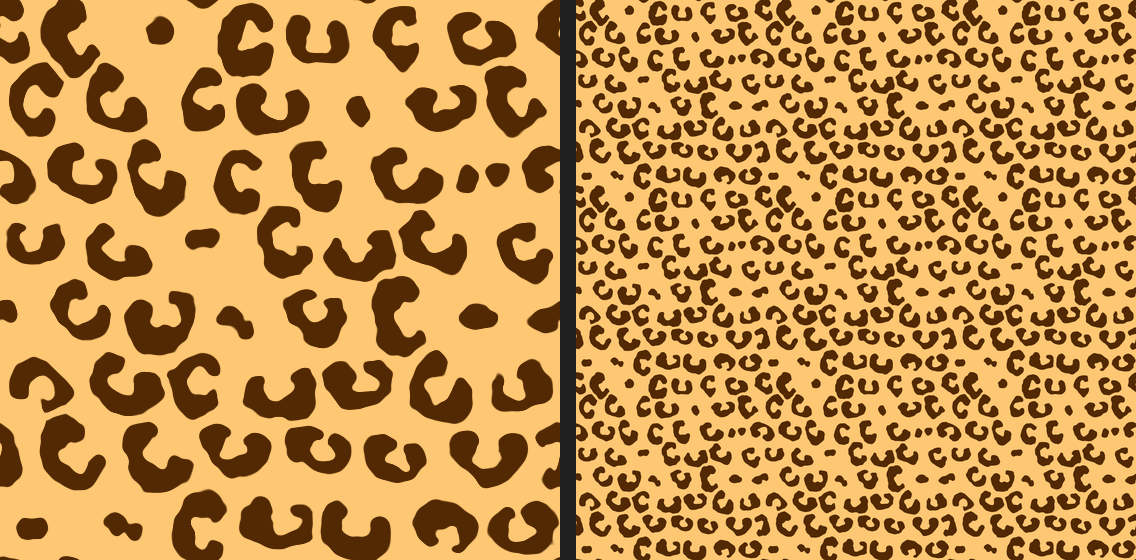
Left, the tile; right, the same tile 3 across and 3 down.
A WebGL 1 fragment shader for this pattern:

```glsl
precision highp float;
uniform vec2 u_resolution;

const vec3 SAND = vec3(0.992, 0.78, 0.45);
const vec3 BROWN = vec3(0.32, 0.16, 0.008);
const vec2 GRID = vec2(7.0, 8.0);         // markings per tile, even row count
const float JITTER = 0.024;               // spread of the marking centres
const float RING_RADIUS = 0.039;          // centre line of a rosette
const float RING_THICKNESS = 0.0172;      // half width of its stroke
const vec2 RING_STRETCH = vec2(0.90, 1.13);
const float SPOT_SHARE = 0.2;             // share of solid markings
const float SPOT_RADIUS = 0.021;
const float TURNED_SHARE = 0.15;          // rosettes opening the other way
const float GAP = 0.014;                  // least distance between markings
const vec2 WOBBLE = vec2(16.0, 0.017);    // repeats, strength
const vec2 RIPPLE = vec2(44.0, 0.0095);
const float EDGE = 0.0013;                // half width of the soft edge
const float PI = 3.14159265;

vec2 hash2(vec2 p) {
  vec3 h = fract(p.xyx * vec3(0.1031, 0.1030, 0.0973));
  h += dot(h, h.yzx + 33.33);
  return fract((h.xx + h.yz) * h.zy);
}

// Smooth vector noise in -0.5..0.5 that wraps after "period" cells.
vec2 wrapNoise(vec2 uv, float period) {
  vec2 p = uv * period;
  vec2 i = floor(p);
  vec2 f = p - i;
  f = f * f * f * (f * (f * 6.0 - 15.0) + 10.0);
  vec2 lo = mod(i, period) + period;
  vec2 hi = mod(i + 1.0, period) + period;
  vec2 bottom = mix(hash2(lo), hash2(vec2(hi.x, lo.y)), f.x);
  vec2 top = mix(hash2(vec2(lo.x, hi.y)), hash2(hi), f.x);
  return mix(bottom, top, f.y) - 0.5;
}

float smoothMin(float a, float b, float k) {
  float h = max(k - abs(a - b), 0.0) / k;
  return min(a, b) - 0.25 * h * h * k;
}

// Open ring of uneven thickness, with its mouth towards -x.
float rosette(vec2 p, vec2 shape, vec2 phase) {
  p /= RING_STRETCH;
  float reach = mix(2.05, 2.45, shape.x);
  float a = clamp(atan(p.y, p.x), -reach, reach);
  float lumps = 1.0 + 0.22 * sin(a + 2.0 * PI * phase.x)
                    + 0.17 * sin(3.0 * a + 2.0 * PI * phase.y);
  vec2 onRing = RING_RADIUS * vec2(cos(a), sin(a));
  return length(p - onRing) - RING_THICKNESS * lumps;
}

// Two merging blobs: a single spot, a dumbbell or a pair.
float spot(vec2 p, vec2 shape, vec2 phase) {
  vec2 offset = vec2(0.0, mix(0.008, 0.028, shape.x));
  vec2 radii = SPOT_RADIUS * mix(vec2(0.7), vec2(1.2), phase);
  return smoothMin(length(p - offset) - radii.x,
                   length(p + offset) - radii.y, 0.012);
}

float marking(vec2 q, vec2 id) {
  vec2 kind = hash2(id + 11.0);
  vec2 shape = hash2(id + 37.0);
  vec2 phase = hash2(id + 71.0);
  vec2 pose = hash2(id + 103.0);
  q -= (hash2(id + 151.0) - 0.5) * JITTER;

  // Mouths mostly face between right and up.
  float angle = mix(-0.3, 2.0, pose.x) + PI * step(1.0 - TURNED_SHARE, pose.y);
  vec2 back = -vec2(cos(angle), sin(angle));
  float size = mix(0.88, 1.10, shape.y);
  vec2 p = vec2(dot(q, back), dot(q, vec2(-back.y, back.x))) / size;
  float d = kind.x < SPOT_SHARE ? spot(p, shape, phase) : rosette(p, shape, phase);
  return d * size;
}

void main() {
  vec2 uv = gl_FragCoord.xy / u_resolution;
  vec2 p = uv + wrapNoise(uv, WOBBLE.x) * WOBBLE.y
              + wrapNoise(uv, RIPPLE.x) * RIPPLE.y;

  // Nearest two markings on a staggered, wrapping grid.
  float nearest = 1.0;
  float second = 1.0;
  for (int j = -1; j <= 1; j++) {
    float row = floor(p.y * GRID.y) + float(j);
    float shift = 0.5 * mod(row, 2.0);
    for (int i = -1; i <= 1; i++) {
      float column = floor(p.x * GRID.x - shift) + float(i);
      vec2 center = vec2(column + 0.5 + shift, row + 0.5) / GRID;
      float d = marking(p - center, mod(vec2(column, row), GRID));
      second = min(second, max(nearest, d));
      nearest = min(nearest, d);
    }
  }

  // Keep a strip of ground between neighbours.
  float d = max(nearest, 0.5 * (nearest - second + GAP));
  float soft = max(EDGE, 0.6 / u_resolution.y);
  gl_FragColor = vec4(mix(BROWN, SAND, smoothstep(-soft, soft, d)), 1.0);
}
```
